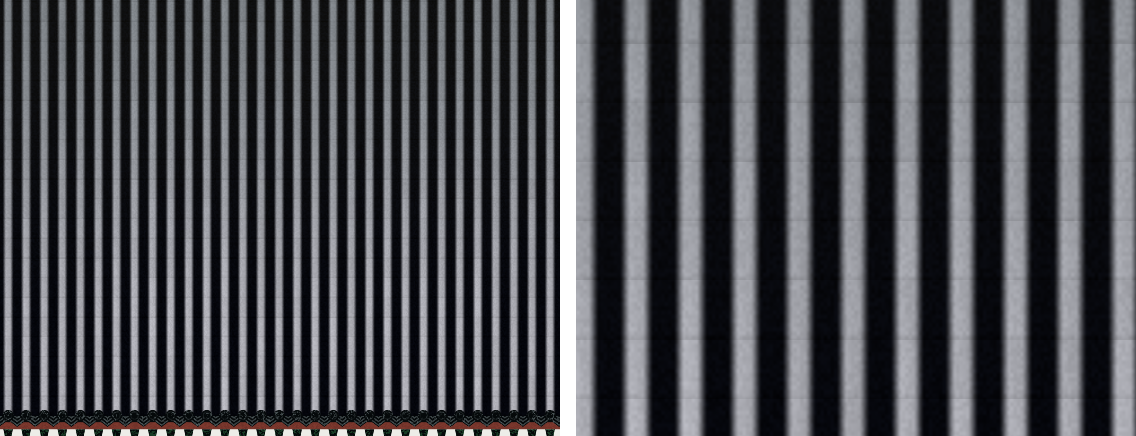
Left: the whole. Right: its middle third, enlarged.
Give the GLSL for this texture, as a WebGL 1 fragment shader.

```glsl
precision highp float;
// Grey tiled roof: 31 rounded ridges over dark channels, ending in ornate eave tiles.
uniform vec2 u_resolution;

// Layout, in units of one ridge period
const float RIDGES = 31.0;
const float ASPECT = 398.0 / 512.0;
const float RIDGE_CENTER = 0.45;
const float RIDGE_CORE = 0.10;
const float RIDGE_EDGE = 0.32;
const float JOINT_SPACING = 1.09;
const float WALL_TOP = 0.37;
const float BEAM_TOP = 0.76;
const float CAP_Y = 1.13;
const float CAP_RADIUS = 0.31;

// Colours
const vec3 RIDGE_HIGH = vec3(0.50, 0.52, 0.54);
const vec3 RIDGE_LOW = vec3(0.69, 0.69, 0.72);
const vec3 CHANNEL_HIGH = vec3(0.055, 0.057, 0.06);
const vec3 CHANNEL_LOW = vec3(0.015, 0.02, 0.045);
const vec3 EAVE_DARK = vec3(0.02, 0.035, 0.04);
const vec3 EAVE_LIGHT = vec3(0.42, 0.47, 0.48);
const vec3 BEAM_RED = vec3(0.47, 0.21, 0.17);
const vec3 WALL_WHITE = vec3(0.93, 0.93, 0.91);
const vec3 RAFTER_GREEN = vec3(0.10, 0.24, 0.15);

float hash(vec2 p) {
  return fract(sin(dot(p, vec2(127.1, 311.7))) * 43758.5453);
}

float noise(vec2 p) {
  vec2 i = floor(p);
  vec2 f = fract(p);
  f = f * f * (3.0 - 2.0 * f);
  return mix(mix(hash(i), hash(i + vec2(1.0, 0.0)), f.x),
             mix(hash(i + vec2(0.0, 1.0)), hash(i + 1.0), f.x), f.y);
}

// Coverage of a signed distance, smoothed over one pixel
float fill(float d, float pixel) {
  return 1.0 - smoothstep(-0.5 * pixel, 0.5 * pixel, d);
}

// Ridges and channels, with faint tile joints and grain
vec3 roof(vec2 p, float x, float id, float height) {
  float lit = smoothstep(0.0, 0.85, 1.0 - height);
  float grain = noise(p * vec2(16.0, 13.0)) - 0.5;
  float row = p.y / JOINT_SPACING;
  float tile = hash(vec2(id, floor(row))) - 0.5;
  float joint = 1.0 - smoothstep(0.0, 0.12, fract(row));
  float shade = 1.0 + 0.09 * grain + 0.05 * tile - 0.07 * joint;
  shade += 0.05 * (hash(vec2(id, 7.0)) - 0.5);
  shade *= 1.0 - 0.25 * x;

  vec3 ridge = mix(RIDGE_HIGH, RIDGE_LOW, lit) * shade;
  vec3 channel = mix(CHANNEL_HIGH, CHANNEL_LOW, lit);
  channel += vec3(0.02, 0.025, 0.04) * (grain - 0.4 * joint);
  float body = 1.0 - smoothstep(RIDGE_CORE, RIDGE_EDGE, abs(x));
  return mix(channel, ridge, body);
}

// Wall with rafter ends, red beam, drip tiles and round caps
vec3 eave(vec3 color, vec2 p, float x, float pixel) {
  float speck = noise(p * 17.0);
  float gap = 0.5 - abs(x);
  vec3 carved = mix(EAVE_DARK, EAVE_LIGHT, 0.55 * smoothstep(0.6, 0.95, speck));

  // Shadowed band behind the ornaments
  color = mix(color, EAVE_DARK, fill(p.y - 1.12, pixel));

  // Beam and wall
  vec3 beam = BEAM_RED * (0.92 + 0.16 * speck);
  color = mix(color, beam, fill(p.y - BEAM_TOP, pixel));
  color = mix(color, WALL_WHITE, fill(p.y - WALL_TOP, pixel));

  // Rafter ends, narrowing downwards
  float rafter = max(abs(x) - 0.19 - 0.2 * p.y, p.y - WALL_TOP);
  vec3 rafterColor = mix(EAVE_DARK, RAFTER_GREEN, smoothstep(0.4, 0.8, speck));
  color = mix(color, rafterColor, fill(rafter, pixel));

  // Pointed drip tile in each channel, with pale chevrons
  float chevron = p.y - 0.50 - 0.75 * gap;
  float drip = max(max(-chevron * 0.8, gap - 0.38), p.y - 1.10);
  float line = 1.0 - smoothstep(0.02, 0.07, abs(mod(chevron, 0.2) - 0.1));
  vec3 dripColor = mix(carved, EAVE_LIGHT, 0.5 * line * step(0.0, chevron));
  color = mix(color, dripColor, fill(drip, pixel));

  // Round cap at the foot of each ridge
  float r = length(vec2(x, p.y - CAP_Y));
  float rim = 1.0 - smoothstep(0.01, 0.05, abs(r - 0.20));
  vec3 capColor = mix(carved, EAVE_LIGHT, 0.4 * rim * speck);
  return mix(color, capColor, fill(r - CAP_RADIUS, pixel));
}

void main() {
  vec2 uv = gl_FragCoord.xy / u_resolution;
  vec2 p = uv * RIDGES * vec2(1.0, ASPECT);
  float pixel = RIDGES / u_resolution.x;
  float shifted = p.x - RIDGE_CENTER + 0.5;
  float x = fract(shifted) - 0.5;

  vec3 color = roof(p, x, floor(shifted), uv.y);
  color = eave(color, p, x, pixel);
  gl_FragColor = vec4(color, 1.0);
}
```
